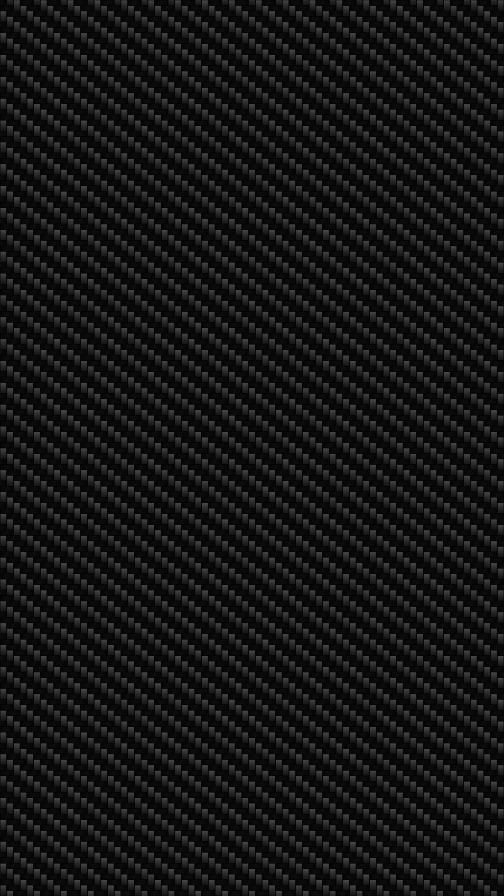
A Shadertoy shader for this texture:

```glsl
const vec2 TOWS = vec2(75.0, 164.0);      // columns and row steps on the canvas
const float TWILL = 4.0;                  // steps in one over-under cycle
const float SEAM = 0.07;                  // half width of the gap between tows
const float FADE = 1.35;                  // falloff of the sheen down a warp tow
const float VARIATION = 0.10;             // brightness change between tows
const float GRAIN = 0.06;                 // strength of the fine fibres
const float FIBRES = 5.0;                 // fibres across one tow
const vec3 GAP_COLOR = vec3(0.012);
const vec3 WEFT_DARK = vec3(0.018);
const vec3 WEFT_LIGHT = vec3(0.050);
const vec3 WARP_LOW = vec3(0.085);
const vec3 WARP_HIGH = vec3(0.290);

float hash(vec2 p) {
    vec3 q = fract(vec3(p.xyx) * 0.1031);
    q += dot(q, q.yzx + 33.33);
    return fract((q.x + q.y) * q.z);
}

// Coverage of the region where distance is positive
float coverage(float distance, float pixel) {
    return smoothstep(-0.5 * pixel, 0.5 * pixel, distance);
}

// Signed offset from the nearest cycle centre
float cycleOffset(float position, float center) {
    return mod(position - center + 0.5 * TWILL, TWILL) - 0.5 * TWILL;
}

void mainImage(out vec4 fragColor, in vec2 fragCoord) {
    vec2 p = fragCoord / iResolution.xy * TOWS;
    vec2 pixel = TOWS / iResolution.xy;
    vec2 cell = floor(p);
    vec2 local = fract(p);
    vec2 edge = 0.5 - abs(local - 0.5);

    // Each column sits one step lower than the column on its left
    float along = cycleOffset(p.y + cell.x, 1.0);
    float across = cycleOffset(p.x + cell.y, 3.0);

    // Dark horizontal tows, faintly lit at their crowns
    float crown = clamp(1.0 - abs(across), 0.0, 1.0);
    vec3 weft = mix(WEFT_DARK, WEFT_LIGHT, crown);
    weft = mix(GAP_COLOR, weft, coverage(edge.y - SEAM, pixel.y));

    // Raised vertical tows, brightest at the top
    float rise = clamp(0.5 + 0.5 * along, 0.0, 1.0);
    vec3 warp = mix(WARP_LOW, WARP_HIGH, pow(rise, FADE));
    float tow = floor((p.y + cell.x + 1.0) / TWILL);
    warp *= 1.0 + VARIATION * (hash(vec2(cell.x, tow)) - 0.5);
    float fibre = hash(vec2(floor(p.x * FIBRES), tow + 17.0));
    warp *= 1.0 + GRAIN * (fibre - 0.5);

    // Lay the warp over the weft
    float warpMask = coverage(1.0 - abs(along) - SEAM, pixel.y);
    warpMask *= coverage(edge.x - SEAM, pixel.x);
    fragColor = vec4(mix(weft, warp, warpMask), 1.0);
}
```
